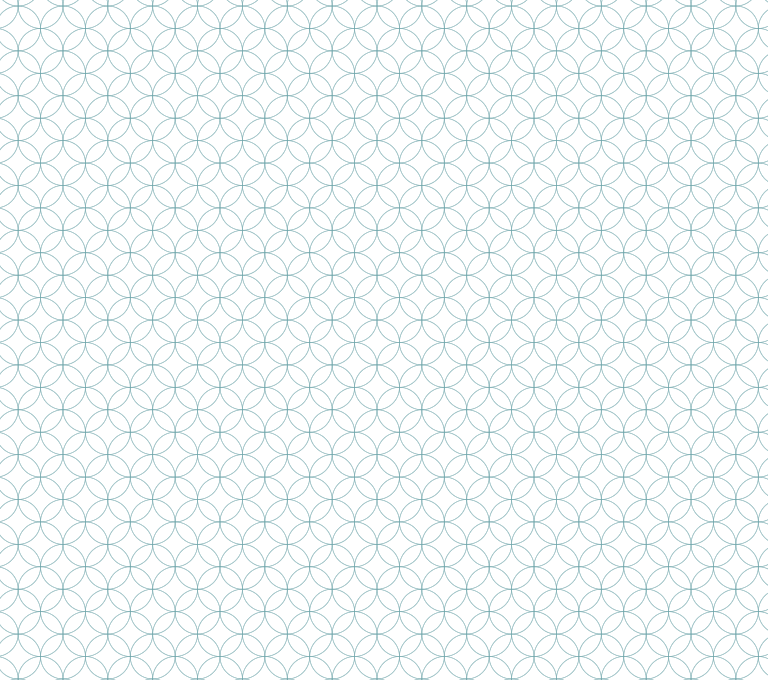
Write a WebGL 2 fragment shader that draws this pattern.

```glsl
#version 300 es
precision highp float;

uniform vec2 u_resolution;
out vec4 fragColor;

// All lengths are fractions of the canvas width.
const float RADIUS = 0.029206;
const float LINE_WIDTH = 0.00082;
const vec2 CROSSING = vec2(0.0528, 0.0306);

const vec3 PAPER = vec3(1.0);
const vec3 TEAL = vec3(0.43, 0.645, 0.665);

// Share of a filter span covered by a stroke; keeps hairlines evenly faint.
float strokeCoverage(float dist, float width, float span) {
    float halfSpan = 0.5 * span;
    float upper = clamp(dist + 0.5 * width, -halfSpan, halfSpan);
    float lower = clamp(dist - 0.5 * width, -halfSpan, halfSpan);
    return (upper - lower) / span;
}

float ringDistance(vec2 p, vec2 center, float radius) {
    return length(p - center) - radius;
}

// Unit circles centred on the odd squares of a checkerboard lattice.
float circleLattice(vec2 p, float width, float span) {
    vec2 nearest = floor(p + 0.5);
    float uncovered = 1.0;
    for (int y = -1; y <= 1; y++) {
        for (int x = -1; x <= 1; x++) {
            vec2 center = nearest + vec2(x, y);
            float isCenter = mod(center.x + center.y, 2.0);
            float dist = ringDistance(p, center, 1.0);
            uncovered *= 1.0 - isCenter * strokeCoverage(dist, width, span);
        }
    }
    return 1.0 - uncovered;
}

void main() {
    vec2 uv = gl_FragCoord.xy / u_resolution.x;
    float filterSpan = 1.1 / u_resolution.x;

    // Lattice units: one circle radius per step.
    vec2 lattice = (uv - CROSSING) / RADIUS;
    float ink = circleLattice(lattice, LINE_WIDTH / RADIUS, filterSpan / RADIUS);

    fragColor = vec4(mix(PAPER, TEAL, ink), 1.0);
}
```
